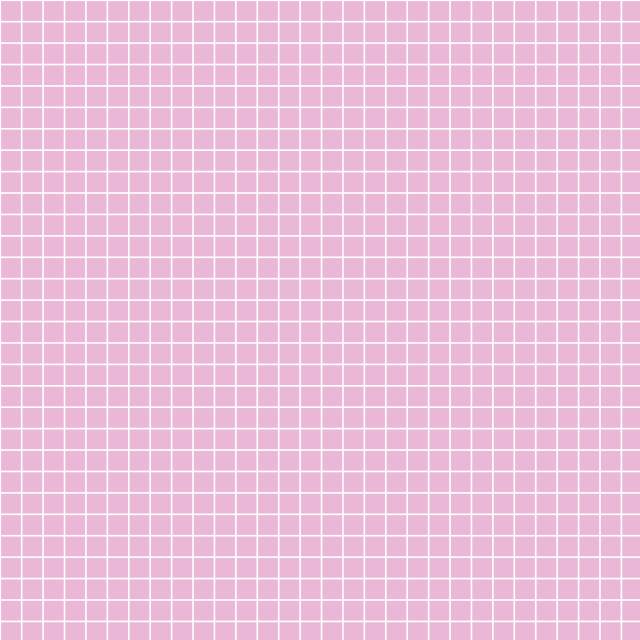
Write a WebGL 2 fragment shader that draws this pattern.

```glsl
#version 300 es
precision highp float;

uniform vec2 u_resolution;
out vec4 fragColor;

const vec2 REPEATS = vec2(29.88);       // cells across and down the canvas
const vec2 FIRST_LINE = vec2(0.0004);   // centre of the first line, from the top left
const float LINE_WIDTH = 0.00255;       // as a share of the canvas
const vec3 CELL_PINK = vec3(0.918, 0.716, 0.843);
const vec3 LINE_WHITE = vec3(1.0, 0.998, 1.0);

// Total line thickness passed between 0 and x, in cells
vec2 lineIntegral(vec2 x, vec2 width) {
    return floor(x) * width + min(fract(x), width);
}

// Share of the pixel footprint covered by lines, per axis
vec2 lineCoverage(vec2 position, vec2 footprint) {
    vec2 width = LINE_WIDTH * REPEATS;
    vec2 cell = (position - FIRST_LINE) * REPEATS + 0.5 * width;
    vec2 halfSpan = 0.5 * footprint * REPEATS;
    vec2 covered = lineIntegral(cell + halfSpan, width)
                 - lineIntegral(cell - halfSpan, width);
    return clamp(covered / (2.0 * halfSpan), 0.0, 1.0);
}

void main() {
    // Measure from the top left corner, where the grid is anchored
    vec2 position = gl_FragCoord.xy / u_resolution;
    position.y = 1.0 - position.y;

    // Union of the vertical and horizontal lines
    vec2 coverage = lineCoverage(position, 1.0 / u_resolution);
    float grid = 1.0 - (1.0 - coverage.x) * (1.0 - coverage.y);

    fragColor = vec4(mix(CELL_PINK, LINE_WHITE, grid), 1.0);
}
```
